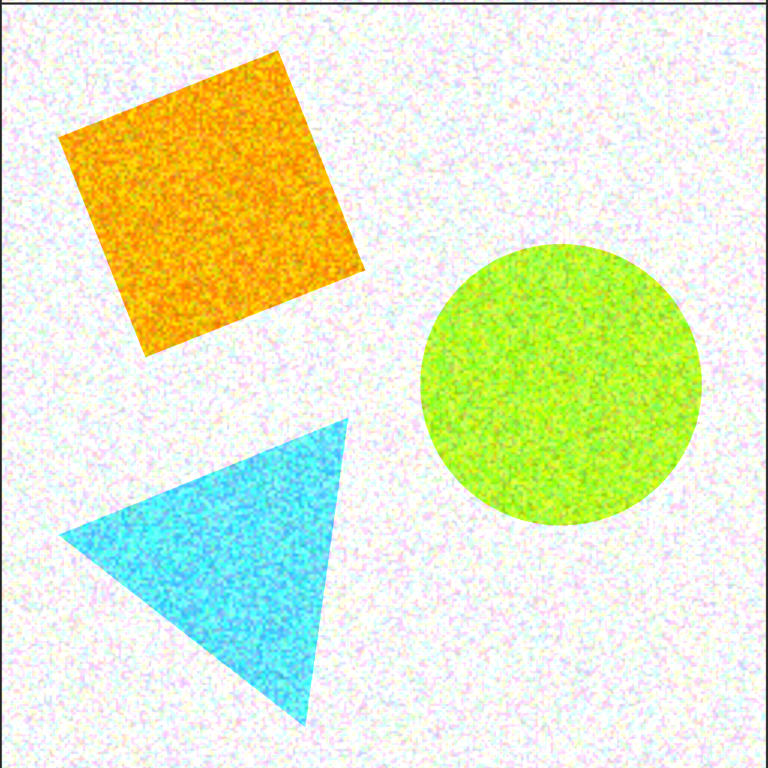
Reproduce this background procedurally as a three.js fragment shader.

```glsl
// Three flat shapes (tilted square, disc, equilateral triangle) on a white sheet
// with a thin dark frame on the left, top and right. Shapes are signed distances;
// fine per-channel value noise lays a coloured grain over paper and shapes.

#define GRAIN_CELLS 256.0
#define GRAIN_AMOUNT 0.23
#define EDGE_SOFTNESS 0.0011
#define FRAME_HALF_WIDTH 0.0014
#define PAPER_COLOR vec3(1.0, 1.0, 1.0)
#define SQUARE_COLOR vec3(1.0, 0.69, 0.0)
#define DISC_COLOR vec3(0.70, 1.0, 0.19)
#define TRIANGLE_COLOR vec3(0.37, 0.90, 1.0)
#define FRAME_COLOR vec3(0.13)

varying vec2 vUv;

// Turns a point clockwise, so that a shape appears turned counterclockwise.
vec2 rotate(vec2 p, float angle) {
  float c = cos(angle);
  float s = sin(angle);
  return vec2(c * p.x + s * p.y, c * p.y - s * p.x);
}

float squareDistance(vec2 p, float halfSide) {
  vec2 d = abs(p) - halfSide;
  return max(d.x, d.y);
}

// Equilateral triangle with one corner on the positive x axis.
float triangleDistance(vec2 p, float inradius) {
  return max(-p.x, 0.5 * p.x + 0.866 * abs(p.y)) - inradius;
}

float coverage(float distanceToEdge) {
  return 1.0 - smoothstep(-EDGE_SOFTNESS, EDGE_SOFTNESS, distanceToEdge);
}

// Three independent random values per cell, from -1 to 1.
vec3 hash3(vec2 cell) {
  vec3 seed = vec3(dot(cell, vec2(12.9898, 78.233)),
                   dot(cell, vec2(39.346, 11.135)),
                   dot(cell, vec2(73.156, 52.235)));
  return fract(sin(seed) * 43758.5453) * 2.0 - 1.0;
}

vec3 grain(vec2 p) {
  vec2 cell = floor(p);
  vec2 f = fract(p);
  vec3 low = mix(hash3(cell), hash3(cell + vec2(1.0, 0.0)), f.x);
  vec3 high = mix(hash3(cell + vec2(0.0, 1.0)), hash3(cell + 1.0), f.x);
  return mix(low, high, f.y);
}

void main() {
  vec2 p = vUv;

  // Shapes
  float square = squareDistance(rotate(p - vec2(0.2757, 0.7345), 0.377), 0.154);
  float disc = length(p - vec2(0.7305, 0.499)) - 0.1833;
  float triangle = triangleDistance(rotate(p - vec2(0.309, 0.271), 0.909), 0.1176);

  vec3 color = PAPER_COLOR;
  color = mix(color, SQUARE_COLOR, coverage(square));
  color = mix(color, DISC_COLOR, coverage(disc));
  color = mix(color, TRIANGLE_COLOR, coverage(triangle));

  // Grain, clipped so that the paper keeps pastel specks
  color = clamp(color + GRAIN_AMOUNT * grain(p * GRAIN_CELLS), 0.0, 1.0);

  // Frame: two sides and the top, which sits slightly below the edge
  float sides = min(abs(p.x - 0.0010), abs(p.x - 0.9988));
  float top = abs(p.y - 0.9954);
  float frame = min(sides, top) - FRAME_HALF_WIDTH;
  color = mix(color, FRAME_COLOR, coverage(frame));

  gl_FragColor = vec4(color, 1.0);
}
```
